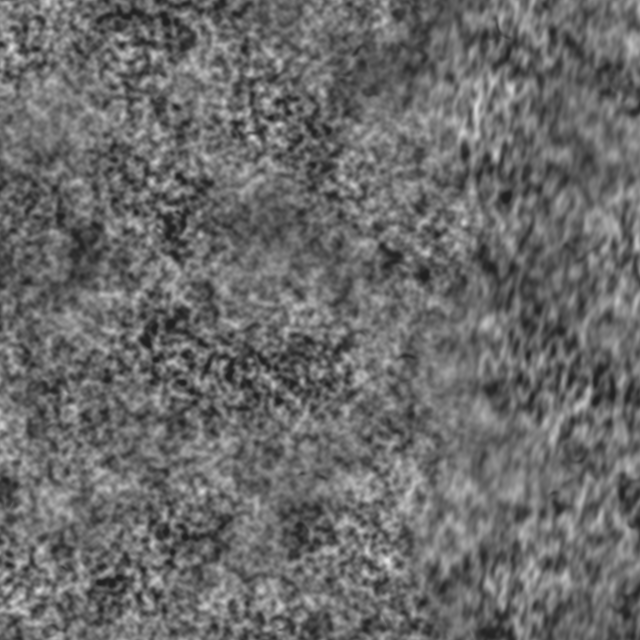
Give the GLSL for this texture, as a WebGL 2 fragment shader.

```glsl
#version 300 es
precision highp float;
// Rough grey stone surface: soft mottling, fine grain and scattered dark pits.

uniform vec2 u_resolution;
out vec4 fragColor;

vec2 hash2(vec2 p) {
    vec3 q = fract(p.xyx * vec3(0.1031, 0.1030, 0.0973));
    q += dot(q, q.yzx + 33.33);
    return fract((q.xx + q.yz) * q.zy);
}

// Slope of a random unit gradient at a lattice corner
float corner(vec2 cell, vec2 offset) {
    float angle = 6.2832 * hash2(cell).x;
    return dot(vec2(cos(angle), sin(angle)), offset);
}

float gradientNoise(vec2 p) {
    vec2 i = floor(p), f = p - i;
    vec2 w = f * f * f * (f * (f * 6.0 - 15.0) + 10.0);
    vec2 e = vec2(1.0, 0.0);
    float low = mix(corner(i, f), corner(i + e.xy, f - e.xy), w.x);
    float high = mix(corner(i + e.yx, f - e.yx), corner(i + e.xx, f - e.xx), w.x);
    return mix(low, high, w.y);
}

// Broad light and dark patches
float mottling(vec2 p) {
    return 0.15 * gradientNoise(p * 5.0 + 11.3)
         + 0.16 * gradientNoise(p * 12.0 + 37.7)
         + 0.21 * gradientNoise(p * 27.0 + 71.1);
}

// Fine crystals, rotated per layer to hide the lattice
float grain(vec2 p) {
    mat2 turn = mat2(0.8, 0.6, -0.6, 0.8);
    return 0.34 * gradientNoise(turn * p * 59.0 + 103.4)
         + 0.21 * gradientNoise(p * turn * 101.0 + 211.9);
}

// Soft round pits scattered on a jittered grid, rarer to the right
float pits(vec2 p) {
    vec2 q = p * 17.0 + 0.9 * vec2(gradientNoise(p * 38.0), gradientNoise(p * 38.0 + 53.0));
    vec2 home = floor(q);
    float depth = 0.0;
    for (int y = -1; y <= 1; y++) {
        for (int x = -1; x <= 1; x++) {
            vec2 cell = home + vec2(x, y);
            vec2 centre = cell + 0.1 + 0.8 * hash2(cell + 19.0);
            vec2 traits = hash2(cell + 147.0);
            float chance = 0.27 - 0.008 * cell.x + 0.4 * gradientNoise(cell * 0.23 + 5.5);
            float present = smoothstep(-0.04, 0.04, chance - traits.x);
            float radius = mix(0.2, 0.37, traits.y);
            vec2 d = (q - centre) / radius;
            depth = max(depth, present * exp(-dot(d, d)));
        }
    }
    return depth;
}

void main() {
    vec2 uv = gl_FragCoord.xy / u_resolution.y;

    // Grain stretches into upright streaks towards the right
    float streak = smoothstep(0.5, 0.8, uv.x + 0.3 * gradientNoise(uv * 4.0 + 8.0));
    vec2 leaning = vec2(uv.x - 0.15 * uv.y, uv.y * 0.55);
    float crystals = mix(grain(uv), grain(leaning), streak);

    // Some regions are worn smooth
    float roughness = clamp(1.0 + 0.9 * gradientNoise(uv * 6.0 + 29.0), 0.55, 1.4);

    float tone = 0.424 + mottling(uv) + roughness * crystals;
    tone *= 1.0 - 0.5 * pits(uv);

    // Shadows level off gently
    tone = 0.5 * (tone + 0.12 + sqrt((tone - 0.12) * (tone - 0.12) + 0.003));
    fragColor = vec4(vec3(min(tone, 0.88)), 1.0);
}
```
